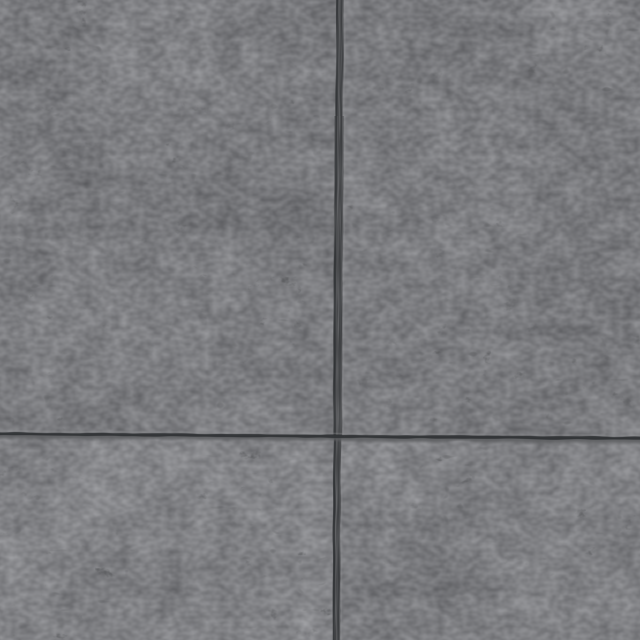
Reproduce this texture procedurally as a WebGL 1 fragment shader.

```glsl
precision highp float;

uniform vec2 u_resolution;

// Stone
const vec3 STONE = vec3(0.494, 0.497, 0.511);
const vec3 PIT = vec3(0.33, 0.335, 0.345);
const float CLOUD_CONTRAST = 0.075;
const float MOTTLE_CONTRAST = 0.105;
const float GRAIN_CONTRAST = 0.085;
const float SLAB_VARIATION = 0.018;
const float PIT_STRENGTH = 0.75;

// Joints
const vec2 JOINT_ORIGIN = vec2(0.525, 0.322);
const vec2 JOINT_TILT = vec2(0.006, -0.007);
const float SLAB_PITCH = 1.0;
const float GROOVE_HALF = 0.0070;
const float CRACK_HALF = 0.0024;
const float SHADE_DEPTH = 0.011;
const float EDGE_WOBBLE = 0.0012;
const vec3 GROOVE = vec3(0.32, 0.325, 0.335);
const vec3 CREVICE = vec3(0.19, 0.20, 0.21);
const vec3 SHADE = vec3(0.36, 0.365, 0.375);
const vec3 RIM = vec3(0.56, 0.565, 0.575);

float hash(vec2 p) {
  p = fract(p * vec2(0.1031, 0.1137));
  p += dot(p, p.yx + 33.33);
  return fract((p.x + p.y) * p.x * 17.0);
}

vec2 gradient(vec2 cell) {
  float angle = 6.28318 * hash(cell);
  return vec2(cos(angle), sin(angle));
}

float gradientNoise(vec2 p) {
  vec2 i = floor(p);
  vec2 f = p - i;
  vec2 u = f * f * f * (f * (f * 6.0 - 15.0) + 10.0);
  vec2 e = vec2(1.0, 0.0);
  float a = dot(gradient(i), f);
  float b = dot(gradient(i + e), f - e);
  float c = dot(gradient(i + e.yx), f - e.yx);
  float d = dot(gradient(i + 1.0), f - 1.0);
  return mix(mix(a, b, u.x), mix(c, d, u.x), u.y);
}

float fbm(vec2 p) {
  float sum = 0.0;
  float amplitude = 0.65;
  for (int i = 0; i < 4; i++) {
    sum += amplitude * gradientNoise(p);
    p = mat2(1.6, 1.2, -1.2, 1.6) * p + 19.7;
    amplitude *= 0.55;
  }
  return sum;
}

float band(float d, float halfWidth, float soft) {
  return 1.0 - smoothstep(halfWidth - soft, halfWidth + soft, abs(d));
}

vec3 stoneColor(vec2 p, vec2 slab) {
  vec2 q = p + 7.0 * slab + 23.0;
  float tone = CLOUD_CONTRAST * fbm(q * 5.0)
    + MOTTLE_CONTRAST * fbm(q * vec2(24.0, 30.0))
    + GRAIN_CONTRAST * gradientNoise(q * vec2(85.0, 120.0));
  tone += SLAB_VARIATION * (hash(slab + 41.0) - 0.5);
  tone += 0.016 * (step(slab.y, -0.5) - 0.35);

  // Sparse dark pits, denser in the clouded patches
  float patches = smoothstep(-0.15, 0.35, gradientNoise(q * 6.0 + 3.0));
  float pits = smoothstep(0.28, 0.62, fbm(q * vec2(27.0, 33.0) + 51.0));
  float flecks = smoothstep(0.38, 0.65, gradientNoise(q * vec2(48.0, 75.0)));
  float wear = PIT_STRENGTH * max(pits, 0.6 * flecks) * (0.25 + 0.75 * patches);
  return mix(STONE + tone, PIT, wear);
}

void main() {
  vec2 p = gl_FragCoord.xy / u_resolution;
  float soft = max(0.0011, 0.8 / min(u_resolution.x, u_resolution.y));

  // Signed distances to the two slightly tilted joints
  vec2 wobble = vec2(gradientNoise(vec2(p.y * 18.0, 4.5)),
                     gradientNoise(vec2(p.x * 22.0, 9.5)));
  vec2 d = p - JOINT_ORIGIN - JOINT_TILT * p.yx + EDGE_WOBBLE * wobble;
  vec2 slab = floor(d / SLAB_PITCH);
  d -= SLAB_PITCH * floor(d / SLAB_PITCH + 0.5);

  vec3 color = stoneColor(p, slab);

  // Vertical groove: streaked floor between two dark creases
  float streak = gradientNoise(vec2(d.x * 420.0, p.y * 16.0));
  float grooveHalf = GROOVE_HALF - 0.0012 * step(d.y, 0.0);
  color = mix(color, RIM, 0.3 * band(d.x - grooveHalf - 0.002, 0.0012, soft));
  color = mix(color, GROOVE + 0.13 * streak, band(d.x, grooveHalf, soft));
  float crease = 0.75 + 0.5 * gradientNoise(vec2(p.y * 14.0, 2.5));
  color = mix(color, CREVICE, crease * band(d.x + 0.66 * grooveHalf, 0.0015, soft));
  color = mix(color, CREVICE, 0.55 * crease * band(d.x - 0.5 * grooveHalf, 0.0014, soft));

  // Horizontal crack: thin dark line with a ragged shaded lip below
  float ragged = 1.0 + 0.6 * gradientNoise(vec2(p.x * 26.0, 6.5));
  float lip = smoothstep(-SHADE_DEPTH * ragged, -0.003, d.y) * step(d.y, 0.0);
  color = mix(color, SHADE, 0.85 * lip);
  color = mix(color, RIM, 0.3 * band(d.y - 0.0045, 0.0012, soft));
  float crackHalf = CRACK_HALF * (1.0 + 0.4 * gradientNoise(vec2(p.x * 35.0, 1.5)));
  color = mix(color, CREVICE, 0.95 * band(d.y, crackHalf, soft));

  gl_FragColor = vec4(color, 1.0);
}
```
